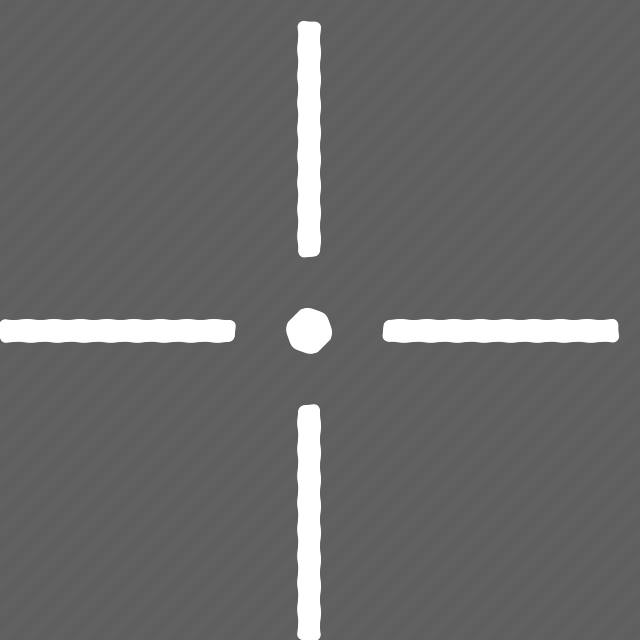
This background is drawn by a three.js fragment shader. Its source:

```glsl
#define CENTER vec2(0.483, 0.483)
#define DOT_RADIUS 0.0352
#define DOT_FLAT 0.0325
#define BAR_INNER 0.1155
#define BAR_OUTER 0.484
#define BAR_HALF_WIDTH 0.0178
#define BAR_ROUNDING 0.0105
#define STRIPE_COUNT 24.0
#define STRIPE_CONTRAST 0.005
#define EDGE_WOBBLE 0.0008
#define EDGE_SOFTNESS 0.0009
#define TAU 6.2831853

varying vec2 vUv;

const vec3 GREY = vec3(0.376);
const vec3 WHITE = vec3(1.0);

float roundedBox(vec2 p, vec2 halfSize, float rounding) {
  vec2 q = abs(p) - halfSize + rounding;
  return length(max(q, 0.0)) + min(max(q.x, q.y), 0.0) - rounding;
}

// Fold the four arms onto one: x runs along the arm, y across it
float crossBars(vec2 p) {
  vec2 a = abs(p);
  vec2 arm = vec2(max(a.x, a.y), min(a.x, a.y));
  float middle = 0.5 * (BAR_INNER + BAR_OUTER);
  float halfLength = 0.5 * (BAR_OUTER - BAR_INNER);
  return roundedBox(arm - vec2(middle, 0.0),
                    vec2(halfLength, BAR_HALF_WIDTH), BAR_ROUNDING);
}

// Disc slightly flattened on the two sides that face across the stripes
float centerDot(vec2 p) {
  float flatSides = abs(p.x - p.y) * 0.7071 - DOT_FLAT;
  return max(length(p) - DOT_RADIUS, flatSides);
}

void main() {
  vec2 p = vUv - CENTER;

  // Faint diagonal stripes, rising to the right
  float stripe = cos(TAU * STRIPE_COUNT * (vUv.x - vUv.y));
  vec3 background = GREY + STRIPE_CONTRAST * stripe;

  // Shapes, with edges that ripple along the stripes
  float shape = min(crossBars(p), centerDot(p)) - EDGE_WOBBLE * stripe;
  float mask = 1.0 - smoothstep(-EDGE_SOFTNESS, EDGE_SOFTNESS, shape);

  gl_FragColor = vec4(mix(background, WHITE, mask), 1.0);
}
```
